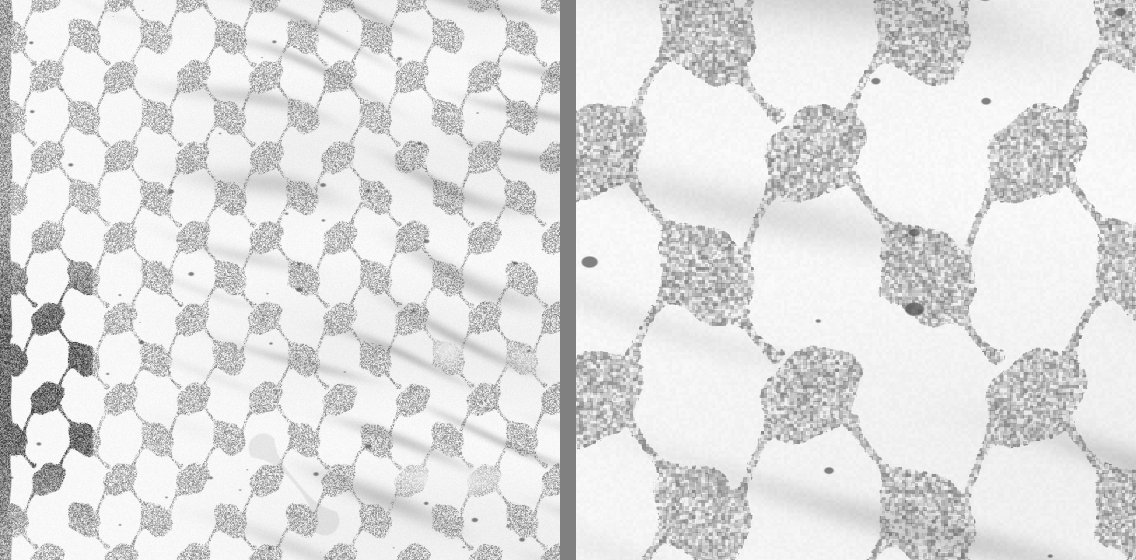
Left, the full canvas; right, a detail of the centre.
Reproduce this pattern procedurally as a WebGL 1 fragment shader.

```glsl
precision highp float;
// Worn net of tilted grey blobs joined by thin links, printed on creased paper.
// Two mirrored blob columns alternate on a staggered lattice; hashed grain, broken
// links, cellular dust and layered-sine folds supply the wear.
uniform vec2 u_resolution;

const float REPEATS = 7.68;              // repeats across the canvas
const vec2 PERIOD = vec2(1.0, 1.105);    // lattice step in repeat widths
const vec2 ORIGIN = vec2(0.15, 0.55);    // centre of the first blob

float hash(vec2 p) {
  vec3 a = fract(vec3(p.xyx) * 0.1031);
  a += dot(a, a.yzx + 33.33);
  return fract((a.x + a.y) * a.z);
}

float softMin(float a, float b, float k) {
  float h = max(k - abs(a - b), 0.0) / k;
  return min(a, b) - h * h * k * 0.25;
}

// Lumpy ellipse whose long axis points along dir
float blob(vec2 p, vec2 dir, float seed) {
  vec2 e = vec2(dot(p, dir), dot(p, vec2(-dir.y, dir.x)));
  float lump = 0.012 * sin(5.0 * atan(e.y, e.x) + seed * 2.0);
  return (length(e / vec2(0.25, 0.19)) - 1.0) * 0.21 - lump;
}

// Bowed strand from a to b, flared at its ends; some strands are broken
float link(vec2 p, vec2 a, vec2 b, float bow, float chance) {
  vec2 ab = b - a;
  float t = clamp(dot(p - a, ab) / dot(ab, ab), 0.0, 1.0);
  vec2 side = normalize(vec2(-ab.y, ab.x));
  vec2 onLine = a + ab * t + side * bow * 4.0 * t * (1.0 - t);
  float ends = abs(2.0 * t - 1.0);
  float d = length(p - onLine) - mix(0.015, 0.038, ends * ends * ends);
  float gap = 0.16 - abs(t - 0.55) * length(ab);
  return chance < 0.12 ? max(d, gap) : d;
}

// Distance to the two blobs and four links of one repeat
float motif(vec2 p, vec2 id) {
  float seed = hash(id + 40.0);
  vec2 up = vec2(0.5, 0.5525);
  vec2 down = vec2(0.5, -0.5525);
  float d = blob(p, normalize(vec2(-0.62, 0.78)), seed);
  d = min(d, blob(p - up, normalize(vec2(0.75, 0.66)), seed + 1.0));
  float k = 0.045;
  d = softMin(d, link(p, vec2(0.17, 0.03), up + vec2(-0.18, -0.16), 0.02, hash(id + 11.0)), k);
  d = softMin(d, link(p, vec2(0.17, -0.20), down + vec2(-0.18, 0.18), -0.015, hash(id + 23.0)), k);
  d = softMin(d, link(p, vec2(-0.15, 0.20), vec2(-0.34, 0.4425), 0.015, hash(id + 37.0)), k);
  return softMin(d, link(p, vec2(-0.17, -0.09), vec2(-0.33, -0.3825), -0.02, hash(id + 53.0)), k);
}

float net(vec2 q) {
  vec2 home = floor((q - ORIGIN) / PERIOD + 0.5);
  float d = 1.0;
  for (int j = -1; j <= 1; j++) {
    for (int i = -1; i <= 1; i++) {
      vec2 id = home + vec2(float(i), float(j));
      vec2 shift = 0.03 * (vec2(hash(id + 71.0), hash(id + 83.0)) - 0.5);
      d = min(d, motif(q - ORIGIN - id * PERIOD - shift, id + 20.0));
    }
  }
  return d;
}

// Soft round patch, 1 at its centre
float patchAt(vec2 p, vec2 centre, vec2 radius) {
  vec2 e = (p - centre) / radius;
  return exp(-dot(e, e));
}

// Slanted paper folds, strongest on the right
float folds(vec2 p) {
  float v = p.y + 0.36 * p.x + 0.012 * sin(p.x * 13.0 + p.y * 5.0);
  float ridge = 0.5 + 0.5 * sin(v * 62.0 + 2.2 * sin(v * 11.0) + 0.8 * sin(p.x * 9.0));
  float along = 0.5 + 0.5 * sin(p.x * 15.0 - v * 23.0 + 1.5 * sin(v * 17.0));
  float broad = 0.5 + 0.5 * sin(v * 19.0 - p.x * 6.0);
  float reach = smoothstep(0.25, 0.75, p.x + 0.2 * p.y);
  return reach * (0.17 * pow(ridge, 6.0) * along + 0.035 * broad);
}

// Rare dark dust: one candidate point per cell
float dust(vec2 p, float cells, float aa) {
  vec2 id = floor(p * cells);
  vec2 point = 0.2 + 0.6 * vec2(hash(id + 5.0), hash(id + 9.0));
  float size = 0.09 * hash(id + 17.0);
  float d = length((fract(p * cells) - point) * vec2(0.7, 1.0)) - size;
  return step(0.88, hash(id + 29.0)) * (1.0 - smoothstep(-aa, aa, d));
}

void main() {
  vec2 p = gl_FragCoord.xy / u_resolution;
  float pixel = 1.0 / min(u_resolution.x, u_resolution.y);
  float fine = hash(floor(p * 512.0));
  float grain = 0.5 * (fine + hash(floor(p * 400.0) + 600.0));

  // Paper
  float paper = 0.985 - 0.025 * fine - folds(p);
  float crease = link(p, vec2(0.47, 0.2), vec2(0.58, 0.07), 0.004, 1.0) + 0.014;
  paper -= 0.07 * (1.0 - smoothstep(0.0, 0.004, crease));

  // Printed net with rough edges, plus the solid strip at the left
  float d = net(p * REPEATS) + 0.016 * (grain - 0.5);
  float aa = pixel * REPEATS;
  float cover = 1.0 - smoothstep(-aa, aa, d);
  float stripEdge = 0.02 + 0.003 * sin(p.y * 21.0) * sin(p.y * 47.0);
  float strip = 1.0 - smoothstep(-pixel, pixel, p.x - stripEdge);
  cover = max(cover, strip);

  // Faded patches and the darker exposure at lower left
  float fade = patchAt(p, vec2(0.8, 0.375), vec2(0.035, 0.03));
  fade += 0.7 * patchAt(p, vec2(0.935, 0.355), vec2(0.04, 0.03));
  fade += patchAt(p, vec2(0.8, 0.145), vec2(0.11, 0.03));
  float exposed = 1.0 - smoothstep(0.163, 0.168, p.x);
  exposed *= smoothstep(0.02, 0.22, p.y) * (1.0 - smoothstep(0.4, 0.62, p.y));
  float ink = 0.77 + 0.5 * (grain - 0.5) - 0.32 * exposed;
  ink -= strip * 0.12 * (1.0 - exposed);
  ink = min(ink - 0.4 * folds(p), paper);

  float shade = mix(paper, ink, cover * (1.0 - 0.8 * min(fade, 1.0)));
  shade = mix(shade, 0.3, dust(p, 22.0, pixel * 22.0) * 0.7);
  gl_FragColor = vec4(vec3(clamp(shade, 0.0, 1.0)), 1.0);
}
```
